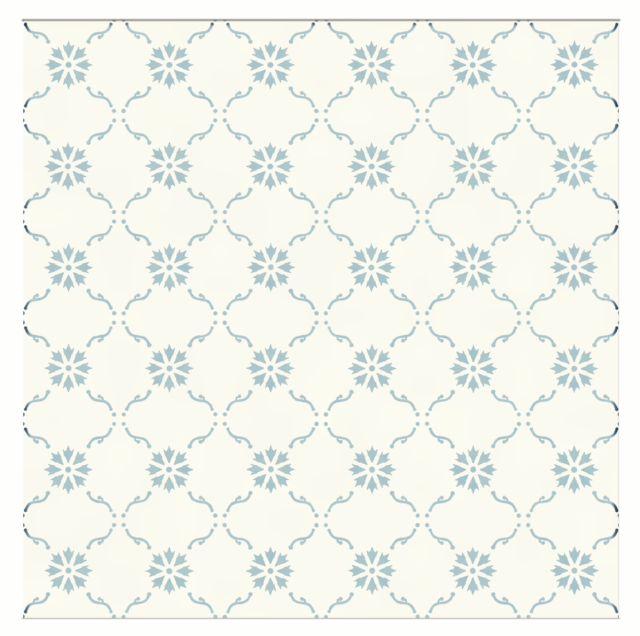
This pattern is drawn by a Shadertoy shader. Its source:

```glsl
const float CANVAS_CELLS = 6.326;
const vec2 TILE_MIN = vec2(-2.945, -2.970);
const vec2 TILE_MAX = vec2(2.940, 2.945);

const vec3 BACKDROP = vec3(0.996, 0.996, 0.990);
const vec3 GLAZE = vec3(0.984, 0.980, 0.940);
const vec3 INK = vec3(0.650, 0.760, 0.785);
const vec3 PALE_INK = vec3(0.725, 0.805, 0.805);
const vec3 POOLED_INK = vec3(0.120, 0.220, 0.320);
const vec3 RIM = vec3(0.560, 0.520, 0.490);

float hash(vec2 p) {
    return fract(sin(dot(p, vec2(127.1, 311.7))) * 43758.5453);
}

float valueNoise(vec2 p) {
    vec2 i = floor(p), f = fract(p);
    f = f * f * (3.0 - 2.0 * f);
    return mix(mix(hash(i), hash(i + vec2(1, 0)), f.x),
               mix(hash(i + vec2(0, 1)), hash(i + vec2(1, 1)), f.x), f.y);
}

float coverage(float d, float blur) {
    return 1.0 - smoothstep(-blur, blur, d);
}

float disc(vec2 p, vec2 center, float radius) {
    return length(p - center) - radius;
}

// Segment whose radius changes from ra to rb
float taper(vec2 p, vec2 a, vec2 b, float ra, float rb) {
    vec2 ab = b - a;
    float h = clamp(dot(p - a, ab) / dot(ab, ab), 0.0, 1.0);
    return length(p - a - ab * h) - mix(ra, rb, h);
}

// Eight three-pointed petals around a dot
float flower(vec2 p) {
    float sector = radians(45.0);
    float angle = atan(p.y, p.x);
    angle -= sector * floor(angle / sector + 0.5);
    vec2 petal = length(p) * vec2(cos(angle), abs(sin(angle)));
    float d = disc(p, vec2(0.0), 0.029);
    d = min(d, taper(petal, vec2(0.076, 0.0), vec2(0.155, 0.0), 0.008, 0.042));
    d = min(d, taper(petal, vec2(0.165, 0.0), vec2(0.232, 0.0), 0.030, 0.004));
    return min(d, taper(petal, vec2(0.150, 0.022), vec2(0.194, 0.051), 0.022, 0.004));
}

vec2 vinePoint(vec2 a, vec2 b, float t) {
    vec2 along = normalize(b - a);
    return mix(a, b, t) + vec2(-along.y, along.x) * 0.026 * sin(6.2832 * t);
}

// Wavy stem with rounded ends and one curl
float vine(vec2 p) {
    const int STEPS = 14;
    vec2 a = vec2(0.200, 0.232), b = vec2(0.422, 0.402);
    float d = min(disc(p, a, 0.021), disc(p, b, 0.016));
    vec2 previous = a;
    for (int i = 1; i <= STEPS; i++) {
        vec2 next = vinePoint(a, b, float(i) / float(STEPS));
        d = min(d, taper(p, previous, next, 0.0125, 0.0125));
        previous = next;
    }
    vec2 bend = vec2(0.336, 0.288), tip = vec2(0.308, 0.276);
    d = min(d, taper(p, vinePoint(a, b, 0.6), bend, 0.012, 0.010));
    d = min(d, taper(p, bend, tip, 0.010, 0.014));
    return min(d, disc(p, tip, 0.018));
}

float motif(vec2 p, vec2 cell) {
    vec2 jitter = 0.008 * (vec2(hash(cell), hash(cell + 19.0)) - 0.5);
    vec2 mirrored = abs(p);
    float d = min(flower(p - jitter), vine(mirrored));
    return min(d, disc(mirrored, vec2(0.453), 0.020));
}

void mainImage(out vec4 fragColor, in vec2 fragCoord) {
    float pixel = CANVAS_CELLS / iResolution.x;
    vec2 p = (fragCoord - 0.5 * iResolution.xy) * pixel - vec2(0.012, 0.0);

    // Signed distance inward from each tile side
    vec2 low = p - TILE_MIN, high = TILE_MAX - p;
    float sideInset = min(low.x, high.x);
    float inset = min(sideInset, min(low.y, high.y));
    float onTile = smoothstep(-pixel, pixel, inset);

    // Printed lattice with uneven ink
    float edgeWobble = 0.005 * (valueNoise(p * 28.0) - 0.5);
    float d = motif(fract(p) - 0.5, floor(p)) + edgeWobble;
    float printed = coverage(d, max(0.008, pixel));
    vec3 ink = mix(INK, PALE_INK, 0.65 * valueNoise(p * 12.0));
    float pooled = 1.0 - smoothstep(0.015, 0.085, min(sideInset, high.y));
    ink = mix(ink, POOLED_INK, pooled * (0.6 + 0.4 * valueNoise(p * 9.0)));

    vec3 glaze = GLAZE + 0.008 * (valueNoise(p * 3.0) - 0.5);
    vec3 color = mix(BACKDROP, mix(glaze, ink, printed), onTile);

    // Thin rims, strongest along the top
    float spanX = smoothstep(-0.03, 0.0, sideInset);
    float spanY = smoothstep(-0.02, 0.0, min(low.y, high.y));
    float topRim = coverage(abs(high.y) - 0.010, 0.012) * spanX;
    float bottomRim = coverage(abs(low.y) - 0.006, 0.012) * spanX;
    float rightRim = coverage(abs(high.x) - 0.004, 0.012) * spanY;
    color = mix(color, RIM, max(0.85 * topRim, max(0.50 * bottomRim, 0.22 * rightRim)));

    fragColor = vec4(color, 1.0);
}
```
